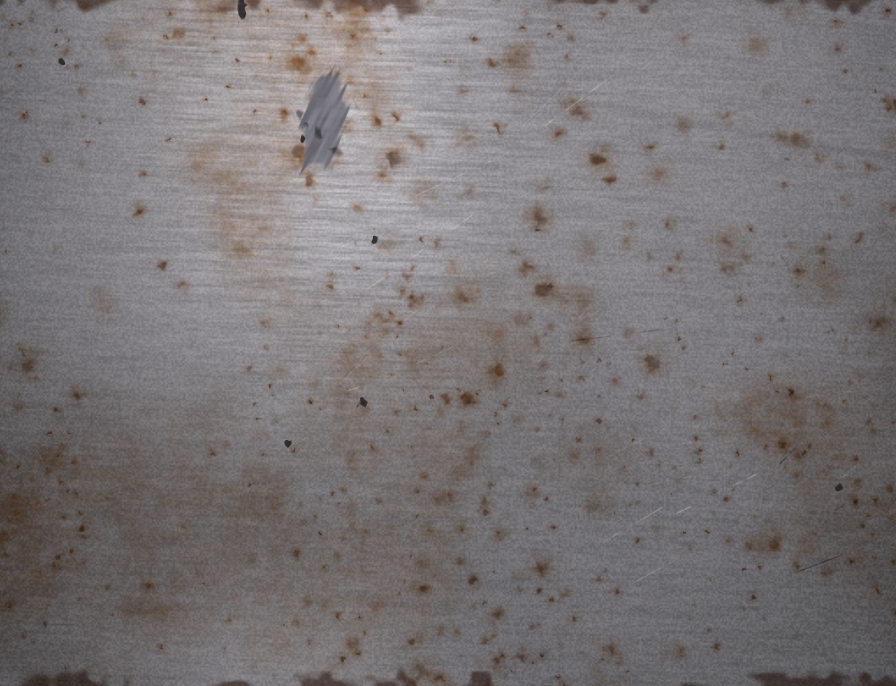
Give the GLSL for this texture, as a Shadertoy shader.

```glsl
// Worn sheet steel: a brushed grey plate under a soft vertical glare, with
// rust blooms and pits from cellular noise, fine scratches, dark flecks
// and one scuffed patch. Slow variation comes from layered sines.
#define STEEL_TINT vec3(1.0, 0.988, 1.02)
#define RUST_TINT vec3(0.79, 0.62, 0.47)
#define PIT_TINT vec3(0.56, 0.45, 0.40)
#define SCUFF_COLOR vec3(0.43, 0.43, 0.47)
#define GLARE 0.21
#define BRUSHING 0.085
#define GRAIN 0.085
#define RUST_CHANCE 0.62
#define SCRATCHES 26
#define FLECKS 7

float hash(vec2 c) {
    vec3 q = fract(c.xyx * 0.1031);
    q += dot(q, q.yzx + 33.33);
    return fract((q.x + q.y) * q.z);
}

vec2 hash2(vec2 c) { return vec2(hash(c), hash(c + 57.3)); }

float noise(vec2 p) {
    vec2 c = floor(p), f = fract(p);
    f = f * f * (3.0 - 2.0 * f);
    return mix(mix(hash(c), hash(c + vec2(1, 0)), f.x),
               mix(hash(c + vec2(0, 1)), hash(c + 1.0), f.x), f.y);
}

// Layered sines, about 0..1
float cloud(vec2 p) {
    float sum = 0.0, amp = 0.3;
    for (int i = 0; i < 4; i++) {
        p = mat2(0.8, 0.6, -0.6, 0.8) * p * 1.7 + 1.9;
        sum += amp * sin(p.x + 1.4 * sin(p.y));
        amp *= 0.65;
    }
    return 0.5 + sum;
}

// Scattered ragged spots: x is the soft halo, y the dark core
vec2 spots(vec2 p, float cells, float chance) {
    vec2 q = p * cells;
    q += 0.22 * (vec2(noise(q * 6.0), noise(q * 6.0 + 31.0)) - 0.5);
    vec2 found = vec2(0.0);
    for (int y = -1; y <= 1; y++)
    for (int x = -1; x <= 1; x++) {
        vec2 cell = floor(q) + vec2(x, y);
        vec2 centre = cell + hash2(cell + cells);
        float seed = hash(cell + 11.7);
        float area = smoothstep(0.1, 0.85, cloud(centre / cells * 3.0));
        float present = step(hash(cell + 3.1), chance * area);
        float d = length(q - centre) / mix(0.2, 0.58, seed * seed);
        float strength = hash(cell + 23.9);
        float core = smoothstep(0.5, 0.1, d) * strength * strength;
        found = max(found, present * vec2(exp(-2.0 * d * d) * (0.4 + 0.6 * strength), core));
    }
    return found;
}

float segment(vec2 p, vec2 a, vec2 b) {
    vec2 ab = b - a;
    return length(p - a - ab * clamp(dot(p - a, ab) / dot(ab, ab), 0.0, 1.0));
}

// Plate brightness: shading, glare column and low reflection
float plateLight(vec2 uv) {
    float light = mix(0.41, 0.53, smoothstep(0.0, 0.75, uv.y));
    float dx = (uv.x - 0.38) / (uv.x < 0.38 ? 0.22 : 0.16);
    light += GLARE * exp(-dx * dx) * smoothstep(0.1, 1.0, uv.y);
    vec2 low = (uv - vec2(0.33, 0.04)) / vec2(0.17, 0.12);
    light += 0.09 * exp(-dot(low, low));
    return light * (1.0 - 0.2 * pow(abs(2.0 * uv.x - 1.0), 3.0));
}

void mainImage(out vec4 fragColor, in vec2 fragCoord) {
    vec2 uv = fragCoord / iResolution.xy;
    vec2 p = fragCoord / iResolution.y;
    float px = 1.0 / iResolution.y;
    float aspect = iResolution.x / iResolution.y;

    // Brushed steel, streaks stronger inside the glare
    float light = plateLight(uv);
    vec2 b = vec2(p.x, p.y + 0.04 * p.x + 0.004 * sin(5.0 * p.x));
    float streak = 0.5 * noise(b * vec2(14.0, 200.0)) + 0.5 * noise(b * vec2(32.0, 370.0)) - 0.5;
    light += streak * BRUSHING * mix(0.7, 2.4, smoothstep(0.47, 0.7, light));
    light += GRAIN * (noise(p * 390.0) - 0.5) + 0.03 * (cloud(p * 4.0 + 7.0) - 0.5);
    light -= 0.03 * smoothstep(0.012, 0.0, segment(p, vec2(0.75, 0.87), vec2(1.35, 0.76)));
    light -= 0.02 * smoothstep(0.003, 0.0, abs(p.x - 0.815)) * noise(p * 12.0);
    vec3 color = light * STEEL_TINT;

    // Rust: wide stains, medium blooms, small pits
    vec2 stains = spots(p, 7.0, RUST_CHANCE * 1.1);
    vec2 blooms = spots(p + 3.7, 19.0, RUST_CHANCE);
    vec2 pits = spots(p + 8.3, 44.0, RUST_CHANCE * 0.75);
    float mottle = 0.25 + 0.75 * noise(p * 55.0) + 0.5 * noise(p * 150.0);
    float haze = 0.3 * smoothstep(0.45, 0.95, cloud(p * 3.0));
    haze += 0.25 * smoothstep(0.35, 0.0, uv.x) * smoothstep(0.6, 0.2, uv.y) * noise(p * 14.0);
    float rust = mottle * (0.5 * stains.x + 0.85 * blooms.x + 0.65 * pits.x + haze);
    color *= mix(vec3(1.0), RUST_TINT, clamp(rust, 0.0, 1.2));
    float core = max(0.8 * blooms.y, 0.9 * pits.y) * (0.6 + 0.5 * noise(p * 170.0));
    // Ragged corrosion along the top and bottom borders
    float rim = min(uv.y, 1.0 - uv.y);
    float crust = 0.6 * noise(p * 17.0) + 0.4 * noise(p * 65.0) - 9.0 * rim;
    core = max(core, 0.85 * smoothstep(0.46, 0.72, crust));
    color *= mix(vec3(1.0), PIT_TINT, core);

    // Scuffed patch with slanted strokes and a torn outline
    vec2 s = p - vec2(0.473, 0.825);
    s.x -= 0.2 * s.y;
    float stroke = noise(vec2(s.x * 190.0 - s.y * 60.0, s.y * 26.0));
    float edge = length(s / vec2(0.032, 0.073)) + 0.35 * (noise(p * 50.0) - 0.5) + 0.35 * (stroke - 0.5);
    color = mix(color, SCUFF_COLOR * (0.8 + 0.35 * stroke), 0.85 * smoothstep(1.08, 0.85, edge));
    float gouge = segment(p, vec2(0.435, 0.835), vec2(0.495, 0.775));
    color *= 1.0 - 0.4 * smoothstep(0.009, 0.001, gouge) * smoothstep(0.4, 0.7, noise(p * 110.0));

    // Faint broken scratches, mostly pale and rising to the right
    for (int i = 0; i < SCRATCHES; i++) {
        vec2 id = vec2(i, 4.0);
        vec2 mid = vec2(mix(0.4, 1.0, hash(id)) * aspect, mix(0.15, 0.95, hash(id + 9.0)));
        float angle = mix(0.1, 0.85, hash(id + 17.0));
        vec2 reach = mix(0.02, 0.1, hash(id + 29.0)) * vec2(cos(angle), sin(angle));
        float line = smoothstep(max(0.002, px), 0.0, segment(p, mid - reach, mid + reach));
        float tone = i % 7 == 5 ? -0.1 : mix(0.03, 0.14, pow(hash(id + 41.0), 3.0));
        color += tone * line * smoothstep(0.2, 0.7, noise(p * 70.0 + id));
    }

    // Black flecks with ragged outlines
    for (int i = 0; i < FLECKS; i++) {
        vec2 id = vec2(i, 71.0);
        vec2 d = p - hash2(id) * vec2(aspect, 1.0);
        d.y *= mix(0.35, 1.1, hash(id + 5.0));
        float reach = length(d) + 0.01 * (noise(p * 150.0) - 0.5);
        float radius = mix(0.002, 0.006, hash(id + 13.0));
        color = mix(color, vec3(0.13, 0.12, 0.13), 0.85 * smoothstep(radius + px, radius - px, reach));
    }
    fragColor = vec4(clamp(color, 0.0, 1.0), 1.0);
}
```
